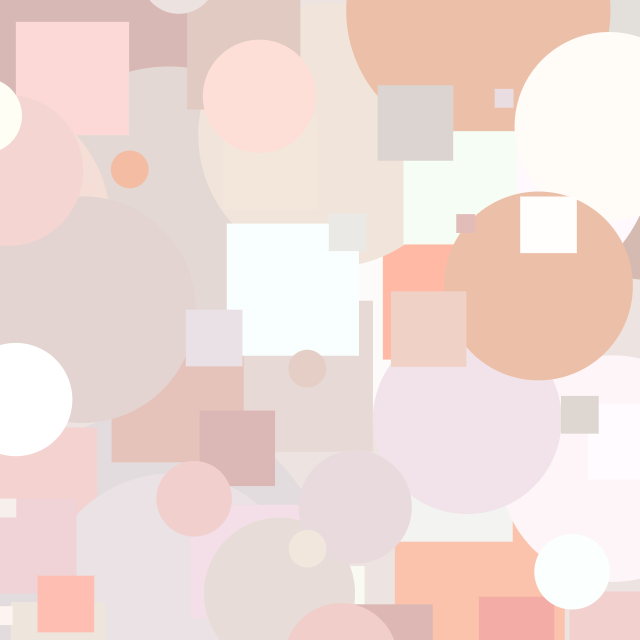
Reproduce this background procedurally as a WebGL 2 fragment shader.

```glsl
#version 300 es
precision highp float;

uniform vec2 u_resolution;
out vec4 fragColor;

#define SHAPES 63
#define SHAPES_PER_LEVEL 7.0
#define SIZE_STEP 0.0295     // growth per size class, in canvas units
#define SQUARE_SHARE 0.5
#define MARGIN 0.04          // how far centres may leave the canvas
#define SCATTER 0.16         // random offset added to the even spread
#define SHADE_VARIATION 0.035
#define HUE_VARIATION 0.05
#define SEED 17.0

const vec3 PALE_GREY = vec3(0.93, 0.89, 0.88);
const vec3 WHITE     = vec3(0.99, 0.98, 0.97);
const vec3 MAUVE     = vec3(0.89, 0.77, 0.75);
const vec3 PINK      = vec3(0.97, 0.85, 0.83);
const vec3 APRICOT   = vec3(0.95, 0.75, 0.67);
const vec3 SALMON    = vec3(0.99, 0.70, 0.66);

// Three values in 0..1 from one number
vec3 hash3(float n) {
    vec3 v = fract(n * vec3(0.1031, 0.1030, 0.0973));
    v += dot(v, v.yzx + 33.33);
    return fract((v.xxy + v.yzz) * v.zyx);
}

// Palette choice by cumulative share, with varied shade and hue
vec3 pickColour(float pick, vec3 shift) {
    vec3 colour = pick < 0.38 ? PALE_GREY
                : pick < 0.59 ? WHITE
                : pick < 0.78 ? MAUVE
                : pick < 0.92 ? PINK
                : pick < 0.98 ? APRICOT : SALMON;
    float shade = (shift.x + shift.y + shift.z - 1.5) * SHADE_VARIATION;
    return clamp(colour + shade + (shift - 0.5) * HUE_VARIATION, 0.0, 1.0);
}

void main() {
    float shortSide = min(u_resolution.x, u_resolution.y);
    vec2 canvas = u_resolution / shortSide;
    vec2 point = gl_FragCoord.xy / shortSide;

    vec3 colour = vec3(0.0);
    float uncovered = 1.0;

    // Opaque shapes from front to back, small ones in front
    for (int i = 0; i < SHAPES; i++) {
        float index = float(i);
        float size = SIZE_STEP * (1.0 + floor((index + 0.5) / SHAPES_PER_LEVEL));
        vec3 random = hash3(index + SEED);

        // Evenly spread centres with random offsets
        vec2 spread = fract(index * vec2(0.75488, 0.56984)
                            + (random.xy - 0.5) * SCATTER);
        vec2 local = abs(point - mix(vec2(-MARGIN), canvas + MARGIN, spread));

        // Square of side "size" or circle of radius "size"
        float dist = random.z < SQUARE_SHARE
            ? max(local.x, local.y) - 0.5 * size
            : length(local) - size;
        float cover = clamp(0.5 - dist * shortSide, 0.0, 1.0);

        if (cover > 0.0) {
            vec3 shift = hash3(index + SEED + 211.0);
            float pick = fract(index * 0.61803 + 0.1 * shift.x);
            colour += uncovered * cover * pickColour(pick, shift);
            uncovered *= 1.0 - cover;
            if (uncovered < 0.004) break;
        }
    }

    // Ground behind the shapes
    fragColor = vec4(colour + uncovered * PALE_GREY, 1.0);
}
```
